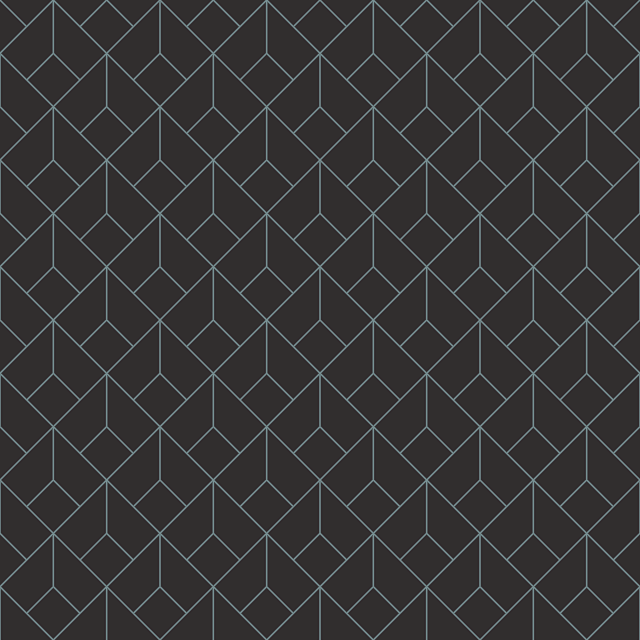
Write a Shadertoy shader that draws this pattern.

```glsl
const float REPEATS = 6.0;        // cells across and down, two diamonds per cell
const float LINE_WIDTH = 0.0148;  // in cells
const float HALO_WIDTH = 0.016;   // dark rim beside each line, in cells
const vec3 GROUND = vec3(0.192, 0.180, 0.182);
const vec3 HALO = vec3(0.180, 0.154, 0.162);
const vec3 LINE = vec3(0.475, 0.575, 0.590);

float segmentDistance(vec2 p, vec2 a, vec2 b) {
    vec2 ab = b - a;
    float t = clamp(dot(p - a, ab) / dot(ab, ab), 0.0, 1.0);
    return length(p - a - ab * t);
}

// Offset from the centre of the diamond that contains p
vec2 diamondLocal(vec2 p) {
    vec2 a = fract(p) - 0.5;
    vec2 b = fract(p + 0.5) - 0.5;
    return abs(a.x) + abs(a.y) < abs(b.x) + abs(b.y) ? a : b;
}

float lineDistance(vec2 p) {
    vec2 q = diamondLocal(p);
    q.x = abs(q.x);
    float outline = (0.5 - q.x - abs(q.y)) * sqrt(0.5);
    float stem = segmentDistance(q, vec2(0.0), vec2(0.0, 0.5));
    float branch = segmentDistance(q, vec2(0.0), vec2(0.25, -0.25));
    return min(outline, min(stem, branch));
}

void mainImage(out vec4 fragColor, in vec2 fragCoord) {
    vec2 p = fragCoord / iResolution.xy * REPEATS;
    float pixel = REPEATS / min(iResolution.x, iResolution.y);
    float d = lineDistance(p) - 0.5 * LINE_WIDTH;

    // Ground, soft rim, then the line itself
    float rim = 1.0 - smoothstep(-0.5 * pixel, 0.5 * pixel, d - HALO_WIDTH);
    float line = clamp(0.5 - d / pixel, 0.0, 1.0);
    vec3 color = mix(GROUND, HALO, rim);
    color = mix(color, LINE, line);
    fragColor = vec4(color, 1.0);
}
```
